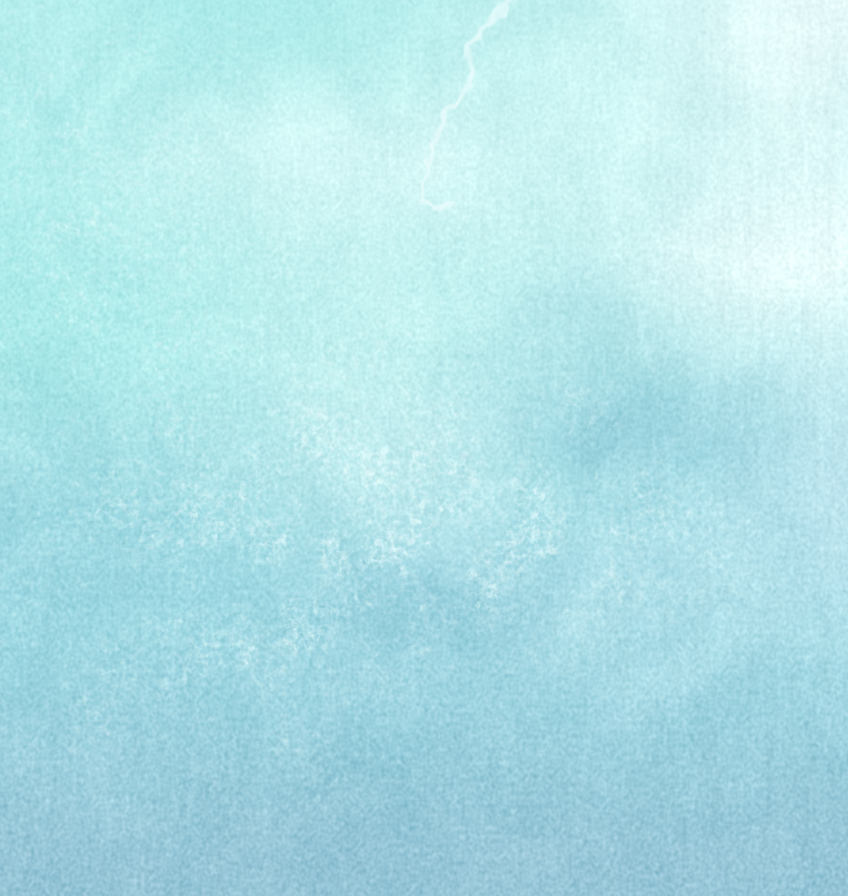
This background is drawn by a WebGL 1 fragment shader. Its source:

```glsl
precision highp float;
// Pale aqua weathered plaster: soft light clouds, chalky flecks, fibres and a thin crack.
uniform vec2 u_resolution;

const vec3 FOOT_BLUE = vec3(0.580, 0.770, 0.840);
const vec3 MID_BLUE = vec3(0.610, 0.845, 0.885);
const vec3 AQUA = vec3(0.665, 0.920, 0.915);
const vec3 SHADE_BLUE = vec3(0.560, 0.790, 0.850);
const vec3 MIST = vec3(0.845, 0.970, 0.968);
const vec3 HAZE_BLUE = vec3(0.765, 0.905, 0.945);
const vec3 CHALK = vec3(0.920, 0.990, 0.990);

vec2 gradient(vec2 cell) {
  vec3 h = fract(cell.xyx * vec3(0.1031, 0.1030, 0.0973));
  h += dot(h, h.yzx + 33.33);
  return fract((h.xx + h.yz) * h.zy) * 2.0 - 1.0;
}

// Gradient noise, roughly -0.7 to 0.7
float noise(vec2 p) {
  vec2 i = floor(p), f = fract(p);
  vec2 w = f * f * f * (f * (f * 6.0 - 15.0) + 10.0);
  vec2 e = vec2(1.0, 0.0);
  float low = mix(dot(gradient(i), f), dot(gradient(i + e), f - e), w.x);
  float high = mix(dot(gradient(i + e.yx), f - e.yx),
                   dot(gradient(i + 1.0), f - 1.0), w.x);
  return mix(low, high, w.y);
}

float fbm(vec2 p) {
  float sum = 0.0, amp = 0.6;
  for (int i = 0; i < 5; i++) {
    sum += amp * noise(p);
    p = mat2(1.6, 1.2, -1.2, 1.6) * p + 7.3;
    amp *= 0.55;
  }
  return sum;
}

// Soft elliptical spot
float glow(vec2 p, vec2 center, vec2 radius) {
  vec2 d = (p - center) / radius;
  return exp(-dot(d, d));
}

float segment(vec2 p, vec2 a, vec2 b) {
  vec2 ab = b - a;
  return length(p - a - ab * clamp(dot(p - a, ab) / dot(ab, ab), 0.0, 1.0));
}

float crackDistance(vec2 p) {
  float d = segment(p, vec2(0.572, 1.005), vec2(0.523, 0.948));
  d = min(d, segment(p, vec2(0.523, 0.948), vec2(0.526, 0.906)));
  d = min(d, segment(p, vec2(0.526, 0.906), vec2(0.497, 0.874)));
  d = min(d, segment(p, vec2(0.497, 0.874), vec2(0.479, 0.824)));
  d = min(d, segment(p, vec2(0.479, 0.824), vec2(0.470, 0.775)));
  d = min(d, segment(p, vec2(0.470, 0.775), vec2(0.482, 0.768)));
  return min(d, segment(p, vec2(0.482, 0.768), vec2(0.506, 0.773)));
}

// Vertical wash with broad light and dark clouds
vec3 wash(vec2 p) {
  vec3 c = mix(FOOT_BLUE, MID_BLUE, smoothstep(0.0, 0.34, p.y));
  c = mix(c, AQUA, smoothstep(0.32, 0.68, p.y));
  c = mix(c, MIST, 0.30 * smoothstep(0.20, 0.60, p.x) * smoothstep(0.45, 0.80, p.y));
  c = mix(c, MIST, 0.80 * glow(p, vec2(0.39, 0.82), vec2(0.26, 0.10)));
  c = mix(c, MIST, 0.40 * glow(p, vec2(0.38, 0.64), vec2(0.20, 0.16)));
  c = mix(c, MIST, 0.50 * glow(p, vec2(0.45, 0.50), vec2(0.17, 0.11)));
  c = mix(c, MIST, 0.22 * glow(p, vec2(0.05, 0.97), vec2(0.12, 0.10)));
  c = mix(c, HAZE_BLUE, 0.85 * glow(p, vec2(0.98, 0.47), vec2(0.20, 0.17)));
  c = mix(c, HAZE_BLUE, 0.35 * glow(p, vec2(0.68, 0.32), vec2(0.24, 0.12)));
  c = mix(c, CHALK, 0.95 * glow(p, vec2(0.96, 0.98), vec2(0.29, 0.22)));
  c = mix(c, CHALK, 0.90 * glow(p, vec2(0.90, 0.71), vec2(0.22, 0.12)));
  c = mix(c, SHADE_BLUE, 0.65 * glow(p, vec2(0.71, 0.53), vec2(0.16, 0.08)));
  c = mix(c, SHADE_BLUE, 0.25 * glow(p, vec2(0.64, 0.65), vec2(0.09, 0.07)));
  c = mix(c, SHADE_BLUE, 0.65 * glow(p, vec2(0.47, 0.31), vec2(0.12, 0.09)));
  return mix(c, SHADE_BLUE, 0.25 * glow(p, vec2(0.10, 0.46), vec2(0.16, 0.09)));
}

void main() {
  vec2 p = gl_FragCoord.xy / u_resolution.y;
  vec2 warp = vec2(fbm(p * 5.0), fbm(p * 5.0 + 31.0));
  vec3 color = wash(p + 0.05 * warp);

  // Mottling
  color += vec3(0.085, 0.055, 0.045) * fbm(p * 11.0 + 2.0 * warp);

  // Chalky flecks gathered on the left and across the middle
  float worn = glow(p, vec2(0.45, 0.48), vec2(0.22, 0.15))
             + 0.80 * glow(p, vec2(0.24, 0.33), vec2(0.24, 0.20))
             + 0.75 * glow(p, vec2(0.08, 0.78), vec2(0.20, 0.20))
             + 0.60 * glow(p, vec2(0.65, 0.38), vec2(0.20, 0.10));
  float patches = smoothstep(-0.30, 0.28, fbm(p * 13.0 + 17.0));
  float veins = 1.0 - smoothstep(0.0, 0.13, abs(fbm(p * 52.0 + 3.0 * warp)));
  float crumbs = smoothstep(-0.05, 0.38, fbm(p * 90.0 + 5.0));
  float flecks = (0.10 + 0.80 * worn) * patches * (0.32 * veins + 0.60 * crumbs);
  color = mix(color, CHALK, clamp(flecks, 0.0, 0.60));

  // Vertical fibres, stronger on the right
  float fibres = noise(p * vec2(75.0, 5.0)) + noise(p * vec2(150.0, 22.0));
  color += (0.012 + 0.014 * smoothstep(0.45, 0.90, p.x)) * fibres;

  // Paper grain
  float grain = noise(p * vec2(235.0, 205.0)) + 0.6 * noise(p * 125.0 + 9.0);
  color += vec3(0.090, 0.066, 0.058) * grain * mix(1.25, 0.65, p.y);

  // Faint ragged crack, wider toward the top
  vec2 jitter = vec2(noise(p * 70.0), noise(p * 70.0 + 40.0));
  float crack = crackDistance(p + 0.010 * jitter);
  float width = mix(0.0012, 0.0040, smoothstep(0.76, 1.0, p.y));
  float line = 1.0 - smoothstep(width * 0.3, width + 0.002, crack);
  float strength = 0.62 + 0.4 * noise(p * 45.0 + 3.0);
  color = mix(color, CHALK, strength * line + 0.15 * exp(-crack * 90.0));

  gl_FragColor = vec4(clamp(color, 0.0, 1.0), 1.0);
}
```
